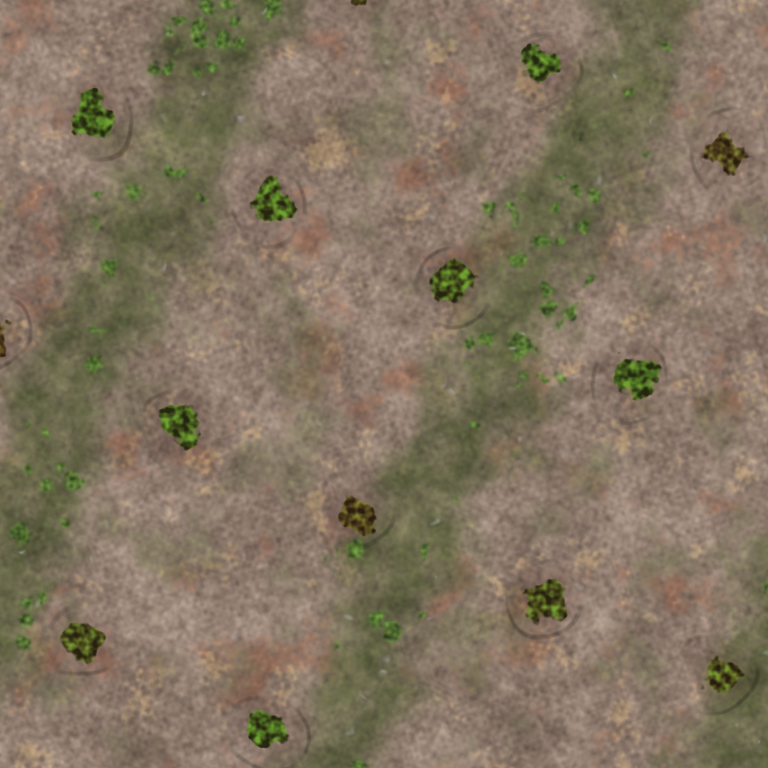
Write a WebGL 2 fragment shader that draws this texture.

```glsl
#version 300 es
precision highp float;

uniform vec2 u_resolution;
out vec4 fragColor;

const vec3 SOIL_DARK = vec3(0.42, 0.35, 0.31);
const vec3 SOIL_PALE = vec3(0.68, 0.60, 0.54);
const vec3 RUST = vec3(0.56, 0.38, 0.30);
const vec3 STRAW = vec3(0.73, 0.61, 0.45);
const vec3 OLIVE = vec3(0.43, 0.42, 0.31);
const vec3 MOSS = vec3(0.33, 0.35, 0.22);
const vec3 WEED = vec3(0.32, 0.47, 0.18);
const vec3 BUSH_BROWN = vec3(0.36, 0.25, 0.11);
const vec3 BUSH_GREEN = vec3(0.29, 0.43, 0.12);
const vec3 STONE = vec3(0.70, 0.71, 0.73);

const float STRIP_PERIOD = 0.53;
const float STRIP_SLANT = 0.42;
const float STRIP_START = 0.425;
const float WEED_SCALE = 40.0;
const float STONE_SCALE = 46.0;
const mat2 BUSH_GRID = mat2(0.238, -0.111, 0.120, 0.289);
const vec2 BUSH_ORIGIN = vec2(0.588, 0.625);

vec2 hash2(vec2 cell) {
    uvec2 v = uvec2(ivec2(cell)) * 1664525u + 1013904223u;
    v.x += v.y * 1664525u;
    v.y += v.x * 1664525u;
    v ^= v >> 16;
    v.x += v.y * 1664525u;
    v.y += v.x * 1664525u;
    v ^= v >> 16;
    return vec2(v >> 8) / float(0xffffffu);
}

float corner(vec2 cell, vec2 offset) {
    float angle = 6.2832 * hash2(cell).x;
    return dot(vec2(cos(angle), sin(angle)), offset);
}

float gradientNoise(vec2 p) {
    vec2 i = floor(p), f = p - i;
    vec2 w = f * f * f * (f * (f * 6.0 - 15.0) + 10.0);
    vec2 e = vec2(1.0, 0.0);
    return mix(mix(corner(i, f), corner(i + e, f - e), w.x),
               mix(corner(i + e.yx, f - e.yx), corner(i + 1.0, f - 1.0), w.x), w.y);
}

float fbm(vec2 p) {
    float sum = 0.0, amp = 0.5;
    for (int k = 0; k < 4; k++) {
        sum += amp * gradientNoise(p);
        p = mat2(1.6, 1.2, -1.2, 1.6) * p + 17.3;
        amp *= 0.55;
    }
    return sum;
}

// Short dry stalks lying in several directions
float stalks(vec2 p) {
    float sum = 0.0;
    for (int k = 0; k < 4; k++) {
        float a = 0.35 + 0.785 * float(k);
        vec2 q = mat2(cos(a), -sin(a), sin(a), cos(a)) * p;
        sum += gradientNoise(q * vec2(42.0, 135.0) + 31.0 * float(k));
    }
    return 0.5 * sum;
}

// Coverage by small round tufts scattered one per cell
float tufts(vec2 p, float scale, float density, float minRadius, float maxRadius) {
    vec2 q = p * scale;
    float cover = 0.0;
    for (int j = -1; j <= 1; j++)
    for (int i = -1; i <= 1; i++) {
        vec2 cell = floor(q) + vec2(i, j);
        vec2 shape = hash2(cell + 71.0);
        float radius = mix(minRadius, maxRadius, shape.y);
        float d = length(q - cell - hash2(cell)) - radius;
        float present = smoothstep(-0.04, 0.04, density - shape.x);
        cover = max(cover, present * (1.0 - smoothstep(-0.16, 0.16, d)));
    }
    return cover;
}

// Planted bushes on a skewed grid, each with worn soil and a faint ring
vec3 addBushes(vec3 color, vec2 p) {
    vec2 nearest = floor(inverse(BUSH_GRID) * (p - BUSH_ORIGIN) + 0.5);
    float leaf = gradientNoise(p * 85.0) + 0.5 * gradientNoise(p * 160.0);
    float ragged = 0.018 * gradientNoise(p * 38.0) + 0.006 * leaf;
    float wobble = 0.016 * gradientNoise(p * 14.0);
    float arc = smoothstep(-0.1, 0.25, gradientNoise(p * 13.0 + 5.0));
    for (int j = -1; j <= 1; j++)
    for (int i = -1; i <= 1; i++) {
        vec2 id = nearest + vec2(i, j);
        vec2 h = hash2(id + 200.0), kind = hash2(id + 300.0);
        vec2 toBush = p - BUSH_ORIGIN - BUSH_GRID * id - 0.014 * (h - 0.5);
        float d = length(toBush);
        float worn = 1.0 - smoothstep(0.02, 0.065, d + wobble);
        color = mix(color, color * vec3(0.90, 0.87, 0.87), worn);
        float ring = abs(length(toBush + 0.02 * (kind - 0.5)) + wobble - 0.05);
        color *= 1.0 - 0.2 * arc * (1.0 - smoothstep(0.001, 0.0045, ring));
        float body = d + ragged - mix(0.021, 0.027, h.x);
        vec3 foliage = mix(BUSH_BROWN, BUSH_GREEN, clamp(kind.y + 0.7 * leaf, 0.0, 1.0));
        foliage *= clamp(0.88 + 1.2 * leaf, 0.4, 1.5);
        color = mix(color, foliage, 0.95 * (1.0 - smoothstep(-0.003, 0.003, body)));
    }
    return color;
}

void main() {
    vec2 p = gl_FragCoord.xy / u_resolution.y;
    float fine = gradientNoise(p * 150.0);
    float grain = stalks(p + 0.006 * fbm(p * 15.0)) + 0.35 * fine;

    // Dry ground
    float tone = 0.56 + 0.7 * fbm(p * 8.0) + 0.45 * fbm(p * 30.0 + 9.0) + 0.52 * grain;
    vec3 color = mix(SOIL_DARK, SOIL_PALE, clamp(tone, -0.15, 1.15));
    float rust = smoothstep(0.06, 0.34, fbm(p * 11.0 + 40.0) + 0.14 * grain);
    color = mix(color, RUST * (0.8 + 0.4 * tone), 0.65 * rust);
    float straw = smoothstep(0.12, 0.36, fbm(p * 13.0 + 80.0) + 0.2 * grain);
    color = mix(color, STRAW * (0.75 + 0.4 * tone), 0.6 * straw);
    float dullGrass = smoothstep(0.02, 0.32, fbm(p * 9.0 + 120.0) + 0.1 * grain);
    color = mix(color, OLIVE * (0.75 + 0.45 * tone), 0.6 * dullGrass);

    // Slanted grassy strips
    float across = p.x - STRIP_SLANT * p.y - STRIP_START + 0.5 * STRIP_PERIOD;
    float d = abs(mod(across, STRIP_PERIOD) - 0.5 * STRIP_PERIOD);
    float strip = 1.0 - smoothstep(0.025, 0.105, d + 0.13 * fbm(p * 9.0 + 160.0));
    float mossy = smoothstep(-0.2, 0.25, fbm(p * 22.0 + 200.0) + 0.2 * grain);
    vec3 grass = mix(OLIVE, MOSS, mossy) * (0.72 + 0.5 * tone);
    color = mix(color, grass, 0.88 * strip);

    // Bright weeds and pale stones
    float patches = smoothstep(-0.12, 0.22, fbm(p * 6.0 + 240.0));
    vec2 bent = p + 0.008 * vec2(gradientNoise(p * 60.0), gradientNoise(p * 60.0 + 50.0));
    float weeds = tufts(bent, WEED_SCALE, 0.62 * strip * patches - 0.03, 0.2, 0.55);
    color = mix(color, WEED * (0.95 + 0.5 * grain + 0.35 * fine), 0.8 * weeds);
    float stones = tufts(bent + 3.0, STONE_SCALE, 0.005 + 0.035 * strip, 0.05, 0.18);
    color = mix(color, STONE, 0.6 * stones);

    fragColor = vec4(clamp(addBushes(color, p), 0.0, 1.0), 1.0);
}
```
